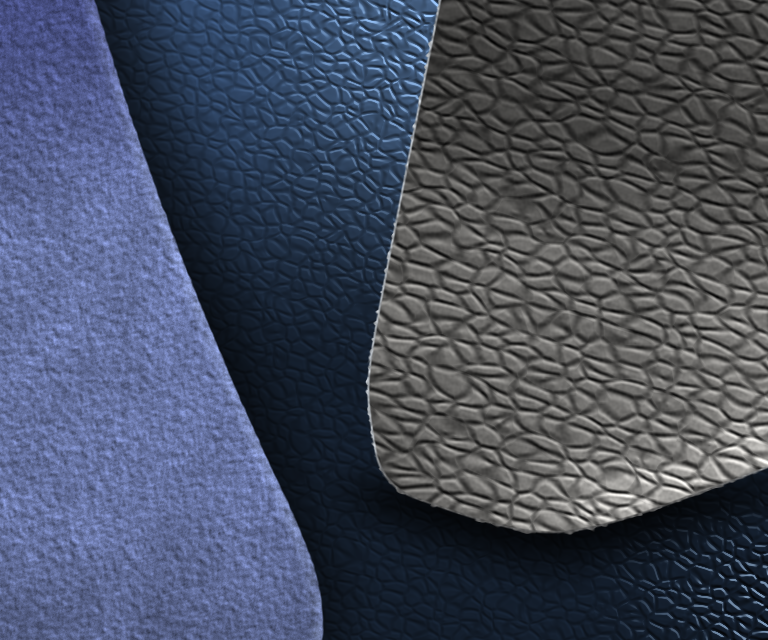
Give the GLSL for this texture, as a Shadertoy shader.

```glsl
// Draws overlapping hides: blue suede, dark blue grain leather and a rounded grey pebbled flap.

vec2 hash2(vec2 cell) {
    vec3 q = fract(cell.xyx * vec3(0.1031, 0.1030, 0.0973));
    q += dot(q, q.yzx + 33.33);
    return fract((q.xx + q.yz) * q.zy);
}

// Gradient noise, roughly -0.7 to 0.7
float noise(vec2 p) {
    vec2 i = floor(p), f = fract(p);
    vec2 u = f * f * f * (f * (f * 6.0 - 15.0) + 10.0);
    vec2 e = vec2(1.0, 0.0);
    float a = dot(hash2(i) * 2.0 - 1.0, f);
    float b = dot(hash2(i + e.xy) * 2.0 - 1.0, f - e.xy);
    float c = dot(hash2(i + e.yx) * 2.0 - 1.0, f - e.yx);
    float d = dot(hash2(i + e.xx) * 2.0 - 1.0, f - e.xx);
    return mix(mix(a, b, u.x), mix(c, d, u.x), u.y);
}

float fbm(vec2 p, int octaves) {
    float sum = 0.0, gain = 1.0;
    for (int i = 0; i < octaves; i++) {
        sum += gain * noise(p);
        p = mat2(1.6, 1.2, -1.2, 1.6) * p + 7.3;
        gain *= 0.6;
    }
    return sum;
}

// Gap between the two nearest cell centres: zero along creases
float creaseDistance(vec2 p) {
    vec2 cell = floor(p);
    float near = 8.0, next = 8.0;
    for (int y = -1; y <= 1; y++)
    for (int x = -1; x <= 1; x++) {
        vec2 c = cell + vec2(x, y);
        float d = length(c + 0.1 + 0.8 * hash2(c) - p);
        next = min(next, max(near, d));
        near = min(near, d);
    }
    return next - near;
}

// Pebbled grain height; the grain runs along the given direction
float grainHeight(vec2 p, vec2 along, vec2 freq) {
    vec2 q = vec2(dot(p, along), dot(p, vec2(-along.y, along.x))) * freq;
    q += 0.75 * vec2(noise(q * 0.55), noise(q * 0.55 + 17.0));
    float pebble = smoothstep(0.0, 0.5, creaseDistance(q));
    return pebble + 0.35 * noise(q * 2.3) + 0.6 * noise(q * vec2(0.25, 0.5) + 5.0);
}

// x: height, y: slope facing the light
vec2 grainRelief(vec2 p, vec2 along, vec2 freq, vec2 toLight) {
    float h = grainHeight(p, along, freq);
    return vec2(h, h - grainHeight(p + toLight * 0.2 / freq.y, along, freq));
}

float smoothMax(float a, float b, float k) {
    float h = max(k - abs(a - b), 0.0) / k;
    return max(a, b) + h * h * k * 0.25;
}

// Signed distances, negative inside
float suedeShape(vec2 p) {
    float t = 1.0 - p.y;
    float curl = max(t - 0.75, 0.0);
    return (p.x - 0.148 - 0.29 * t - 0.12 * t * t + 3.5 * curl * curl * curl) * 0.92;
}

float flapShape(vec2 p) {
    float s = p.y - 0.39, u = p.x - 0.86;
    float left = 0.566 + 0.2 * sqrt(s * s + 0.0025) - p.x;
    float bottom = 0.129 + 0.4 * sqrt(u * u + 0.01) - p.y;
    return smoothMax(left, bottom, 0.05);
}

vec3 blueLeather(vec2 p, float suedeDist, float flapDist) {
    vec2 relief = grainRelief(p, vec2(0.92, -0.39), vec2(40.0, 54.0), vec2(0.5, 0.86));
    float lit = smoothstep(0.38, 1.0, p.y);
    float sheen = lit * smoothstep(0.3, 0.66, p.x);
    float corner = smoothstep(0.9, 1.2, p.x) * smoothstep(0.24, 0.08, p.y);
    vec3 col = mix(vec3(0.075, 0.115, 0.17), vec3(0.19, 0.28, 0.41), lit);
    col += vec3(0.07, 0.08, 0.08) * sheen;
    col *= 0.9 + 0.13 * relief.x + (0.22 + 0.3 * sheen + 0.5 * corner) * relief.y;
    col += vec3(0.36, 0.40, 0.43) * smoothstep(0.25, 0.75, relief.y) * (0.6 * sheen + corner);
    col *= mix(0.32, 1.0, smoothstep(-0.02, 0.15, suedeDist + 0.06 * (1.0 - p.y)));
    float under = smoothstep(0.3, 0.2, p.y);
    return col * mix(1.0, mix(0.2, 1.0, smoothstep(-0.01, 0.11, flapDist)), under);
}

vec3 suede(vec2 p, float dist) {
    float nap = fbm(p * 75.0, 4);
    float lean = nap - fbm((p + vec2(0.003, 0.004)) * 75.0, 4);
    float body = smoothstep(1.05, 0.6, p.y + 0.2 * (0.2 - p.x));
    vec3 col = mix(vec3(0.27, 0.30, 0.50), vec3(0.40, 0.45, 0.635), body);
    col *= 1.0 + 0.15 * fbm(p * 9.0, 3) - 0.15 * smoothstep(0.25, 0.0, p.y);
    col *= 1.0 + 0.22 * nap + 0.28 * lean;
    float rim = smoothstep(-0.026, -0.004, dist) * (0.75 + 0.8 * noise(p * 45.0));
    return col + vec3(0.12, 0.13, 0.14) * rim;
}

vec3 greyLeather(vec2 p, float dist) {
    vec2 relief = grainRelief(p, vec2(0.95, -0.31), vec2(23.0, 42.0), vec2(0.25, 0.97));
    float slant = p.y + 0.2 * (p.x - 0.9);
    float tone = mix(0.41, 0.25, smoothstep(0.52, 0.84, slant));
    tone += 0.04 * smoothstep(0.85, 1.15, p.x);
    tone -= 0.07 * smoothstep(0.75, 0.56, p.x) * smoothstep(0.5, 0.3, p.y);
    tone += 0.19 * smoothstep(-0.15, -0.03, dist) * smoothstep(0.7, 1.0, p.x) * smoothstep(0.5, 0.3, p.y);
    tone *= 0.76 + 0.28 * relief.x + 0.55 * relief.y + 0.12 * noise(p * 170.0);
    return tone * vec3(1.0, 0.99, 0.97);
}

void mainImage(out vec4 fragColor, in vec2 fragCoord) {
    vec2 p = fragCoord / iResolution.y;
    float soft = 1.2 / iResolution.y;
    float suedeDist = suedeShape(p) + 0.002 * noise(p * 70.0);
    float flapDist = flapShape(p);

    vec3 col = blueLeather(p, suedeDist, flapDist);
    col = mix(col, suede(p, suedeDist), smoothstep(soft, -soft, suedeDist));

    // Frayed cut edge: pale on the left, duller along the bottom
    float fray = 0.002 + 0.009 * max(noise(p * vec2(60.0, 110.0)), 0.0);
    float side = smoothstep(0.22, 0.32, p.y);
    vec3 fibre = mix(vec3(0.34), vec3(0.68, 0.70, 0.72), side) * (1.0 + 0.6 * noise(p * 130.0));
    col = mix(col, fibre, smoothstep(soft, -soft, flapDist - fray));
    col = mix(col, greyLeather(p, flapDist), smoothstep(soft, -soft, flapDist + 0.001));

    fragColor = vec4(clamp(col, 0.0, 1.0), 1.0);
}
```
